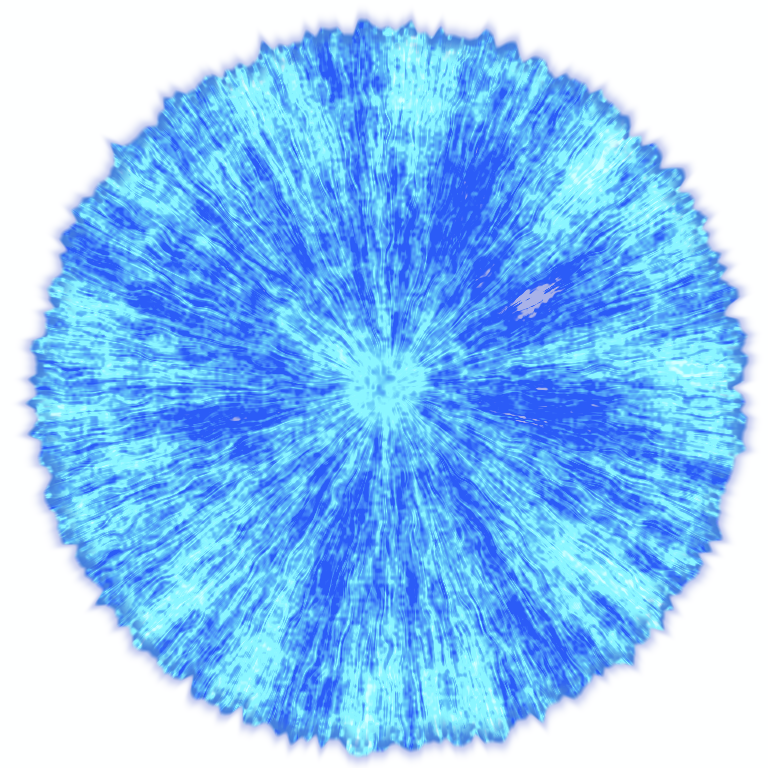
Give the GLSL for this background, as a Shadertoy shader.

```glsl
const vec2 CENTRE = vec2(0.006, -0.005);      // offset from canvas middle
const vec2 STRETCH = vec2(1.0, 1.02);
const float DISC_RADIUS = 0.462;
const float SPIKE_HEIGHT = 0.018;
const float SPIKE_COUNT = 150.0;
const float HALO_WIDTH = 0.010;
const float CORE_RADIUS = 0.064;
const float STRAND_SPACING = 0.00115;
const float STRAND_CONTRAST = 1.35;
const float GRAIN_CONTRAST = 0.55;
const float CLUMP_CONTRAST = 0.8;
const float LOBE_CONTRAST = 0.8;
const float BASE_TONE = 0.46;
const vec2 LOBE_SIZE = vec2(0.095, 0.032);    // along and across the ray
const float TAU = 6.2831853;

const vec3 PAPER = vec3(0.998, 1.0, 1.0);
const vec3 DEEP_BLUE = vec3(0.17, 0.36, 0.97);
const vec3 BLUE = vec3(0.30, 0.58, 0.97);
const vec3 SKY = vec3(0.38, 0.76, 0.97);
const vec3 CYAN = vec3(0.54, 0.96, 1.0);
const vec3 HOT = vec3(0.82, 1.0, 1.0);
const vec3 LAVENDER = vec3(0.66, 0.70, 0.91);
const vec3 TIP = vec3(0.27, 0.50, 0.86);

// Each lobe: angle in degrees, radius, strength
const vec3 DARK_LOBES[11] = vec3[11](
    vec3(-106, 0.18, 0.6), vec3(-57, 0.17, 0.5), vec3(28, 0.22, 0.45),
    vec3(-6, 0.19, 0.4), vec3(190, 0.23, 0.45), vec3(125, 0.235, 0.4),
    vec3(149, 0.26, 0.4), vec3(96, 0.41, 0.6), vec3(66, 0.29, 0.35),
    vec3(169, 0.20, 0.35), vec3(-12, 0.31, 0.35));
const vec3 BRIGHT_LOBES[13] = vec3[13](
    vec3(87, 0.38, 0.45), vec3(46, 0.38, 0.5), vec3(127, 0.35, 0.45),
    vec3(150, 0.38, 0.4), vec3(-114, 0.39, 0.6), vec3(-133, 0.37, 0.5),
    vec3(-39, 0.35, 0.45), vec3(-90, 0.41, 0.3), vec3(2, 0.41, 0.4),
    vec3(192, 0.39, 0.4), vec3(153, 0.13, 0.4), vec3(-29, 0.14, 0.3),
    vec3(105, 0.37, 0.35));

float hash(vec2 p) {
    vec3 q = fract(p.xyx * 0.1031);
    q += dot(q, q.yzx + 33.33);
    return fract((q.x + q.y) * q.z);
}

// Value noise that repeats along x
float noise(vec2 p, float period) {
    vec2 cell = floor(p), f = fract(p);
    f = f * f * (3.0 - 2.0 * f);
    float x0 = mod(cell.x, period), x1 = mod(cell.x + 1.0, period);
    return mix(mix(hash(vec2(x0, cell.y)), hash(vec2(x1, cell.y)), f.x),
               mix(hash(vec2(x0, cell.y + 1.0)), hash(vec2(x1, cell.y + 1.0)), f.x), f.y);
}

float ridge(vec2 p, float period) {
    return 1.0 - abs(2.0 * noise(p, period) - 1.0);
}

// Strands that double in number as the radius doubles; x coarse, y fine
vec2 strands(float turns, float r) {
    vec2 sum = vec2(0.0);
    float total = 0.0, count = 36.0;
    for (int i = 0; i < 5; i++) {
        float octave = log2(max(r, 0.02) / (count * STRAND_SPACING));
        float weight = exp(-1.3 * octave * octave);
        float wobble = noise(vec2(turns * count * 0.5, r * 36.0 + 7.0), count * 0.5) - 0.5;
        vec2 p = vec2(turns * count + 1.5 * wobble, r * 15.0 + float(i) * 31.0);
        vec2 fine = vec2(2.0 * p.x, r * 34.0 + 97.0);
        sum += weight * vec2(ridge(p, count), ridge(fine, 2.0 * count));
        total += weight;
        count *= 2.0;
    }
    return sum / total;
}

float lobe(vec2 p, vec3 spot, vec2 size) {
    vec2 axis = vec2(cos(radians(spot.x)), sin(radians(spot.x)));
    vec2 d = vec2(dot(p, axis) - spot.y, axis.x * p.y - axis.y * p.x) / size;
    return spot.z * exp(-dot(d, d));
}

vec3 ramp(float t) {
    vec3 colour = mix(LAVENDER, DEEP_BLUE, smoothstep(-0.85, -0.45, t));
    colour = mix(colour, BLUE, clamp(t / 0.33, 0.0, 1.0));
    colour = mix(colour, SKY, clamp((t - 0.33) / 0.3, 0.0, 1.0));
    colour = mix(colour, CYAN, clamp((t - 0.63) / 0.27, 0.0, 1.0));
    return mix(colour, HOT, smoothstep(1.05, 1.6, t));
}

void mainImage(out vec4 fragColor, in vec2 fragCoord) {
    float scale = min(iResolution.x, iResolution.y);
    vec2 p = ((fragCoord - 0.5 * iResolution.xy) / scale - CENTRE) / STRETCH;
    float r = length(p);
    float turns = atan(p.y, p.x + 1e-6) / TAU + 0.5;

    // Strands and grain over broader clumps
    vec2 strand = strands(turns, r) - 0.67;
    float grain = noise(p * 210.0 + 500.0, 4096.0) - 0.5;
    float clump = noise(vec2(turns * 34.0, r * 5.0), 34.0) - 0.5;
    float tuft = noise(vec2(turns * 96.0, r * 7.0 + 50.0), 96.0) - 0.5;
    float tone = BASE_TONE + STRAND_CONTRAST * (0.75 * strand.x + 0.6 * strand.y);
    tone += GRAIN_CONTRAST * grain;
    tone += CLUMP_CONTRAST * (0.55 * clump + tuft * smoothstep(0.1, 0.42, r));
    tone += 0.1 * smoothstep(0.2, 0.38, r);

    // Placed light and shade
    float shade = 0.0;
    for (int i = 0; i < 11; i++) shade -= lobe(p, DARK_LOBES[i], LOBE_SIZE);
    for (int i = 0; i < 13; i++) shade += lobe(p, BRIGHT_LOBES[i], LOBE_SIZE);
    tone += LOBE_CONTRAST * shade;
    tone -= lobe(p, vec3(31, 0.225, 1.1), vec2(0.036, 0.015));
    tone -= lobe(p, vec3(49, 0.19, 0.7), vec2(0.02, 0.010));

    // Webbed glowing core
    float coreDistance = length(p + vec2(0.008, 0.0)) / CORE_RADIUS;
    float web = ridge(p * 95.0 + 200.0, 4096.0) + ridge(p.yx * 150.0 + 300.0, 4096.0);
    float coreTone = 0.35 + 0.4 * web - 0.2 * exp(-7.0 * coreDistance * coreDistance);
    float core = exp(-coreDistance * coreDistance);
    tone = mix(tone, coreTone, smoothstep(0.25, 1.0, core)) + 0.95 * core * (1.0 - core);
    vec3 colour = ramp(tone);

    // Fringed rim and soft halo
    float spike = noise(vec2(turns * SPIKE_COUNT, 91.0), SPIKE_COUNT)
                + 0.8 * noise(vec2(turns * SPIKE_COUNT * 2.0, 17.0), SPIKE_COUNT * 2.0) - 0.9;
    float outside = r - DISC_RADIUS - SPIKE_HEIGHT * spike;
    float speckle = noise(vec2(turns * 500.0, r * 110.0), 500.0);
    colour = mix(colour, TIP, smoothstep(-0.035, 0.0, outside) * smoothstep(0.25, 0.75, speckle));
    float haloFade = max(outside, 0.0) / HALO_WIDTH;
    vec3 backdrop = mix(PAPER, LAVENDER, 0.7 * exp(-haloFade * haloFade));
    float soft = max(0.004, 1.0 / scale);
    fragColor = vec4(mix(colour, backdrop, smoothstep(-soft, soft, outside)), 1.0);
}
```
